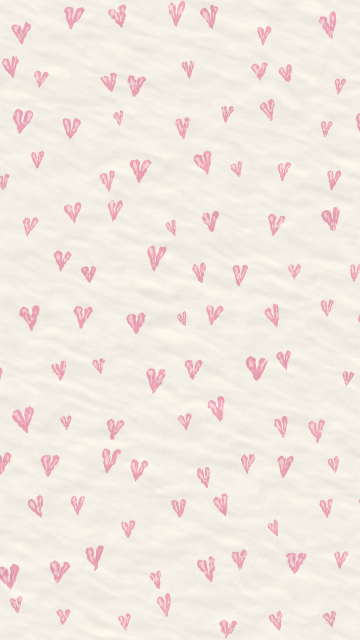
Write a Shadertoy shader that draws this pattern.

```glsl
const vec3 PAPER = vec3(0.953, 0.937, 0.895);
const vec3 PINK = vec3(0.915, 0.620, 0.695);
const vec3 BLUSH = vec3(0.970, 0.860, 0.855);
const float COLUMNS = 7.3;

vec2 hash2(vec2 p) {
    vec3 q = fract(p.xyx * vec3(0.1031, 0.1030, 0.0973));
    q += dot(q, q.yzx + 33.33);
    return fract((q.xx + q.yz) * q.zy);
}

mat2 rotation(float angle) {
    float c = cos(angle), s = sin(angle);
    return mat2(c, s, -s, c);
}

// Cellular noise: signed soft bumps around jittered points, about -1 to 1
float bumps(vec2 p) {
    vec2 cell = floor(p);
    float sum = 0.0;
    for (int y = -1; y <= 1; y++)
    for (int x = -1; x <= 1; x++) {
        vec2 id = cell + vec2(x, y);
        vec2 offset = p - id - hash2(id + 71.0);
        float falloff = max(0.0, 1.0 - dot(offset, offset));
        sum += (2.0 * hash2(id + 137.0).x - 1.0) * falloff * falloff;
    }
    return sum;
}

// Capsule whose radius grows from r0 at a to r1 at b
float taperedStroke(vec2 p, vec2 a, vec2 b, float r0, float r1) {
    vec2 ab = b - a;
    float t = clamp(dot(p - a, ab) / dot(ab, ab), 0.0, 1.0);
    return length(p - a - ab * t) - mix(r0, r1, t);
}

// Emboss: height difference towards the light
float emboss(vec2 p, vec2 toLight) {
    return bumps(p) - bumps(p + toLight);
}

// Slanted, stretched wrinkles plus finer pulp
float paperRelief(vec2 p) {
    vec2 slanted = vec2(p.x, p.y + 0.35 * p.x);
    slanted += 0.012 * vec2(bumps(p * 11.0), bumps(p * 13.0 + 40.0));
    return 0.60 * emboss(slanted * vec2(15.0, 34.0), vec2(-0.15, 0.5))
         + 0.40 * emboss(slanted * vec2(34.0, 66.0) + 19.0, vec2(-0.2, 0.5))
         + 0.15 * emboss(p * 130.0, vec2(-0.3, 0.5));
}

// Crayon heart in local units; x is ink coverage, y is the bare streaks
vec2 crayonHeart(vec2 p, float soft, vec2 seed) {
    vec2 wobble = vec2(bumps(p * 2.2 + seed * 50.0), bumps(p * 2.2 + seed * 90.0));
    vec2 q = p + 0.07 * wobble;
    float grain = bumps(p * vec2(7.0, 4.0) + seed * 70.0);
    vec2 tip = vec2(0.08, -0.95);
    vec2 leftLobe = vec2(-0.45, 0.34);
    vec2 rightLobe = vec2(0.44, 0.50 + 0.15 * seed.y);

    float left = taperedStroke(q, tip, leftLobe, 0.09, 0.39);
    float right = taperedStroke(q, tip, rightLobe, 0.09, 0.31);
    float body = min(left, right) + 0.05 * grain;
    float ink = 1.0 - smoothstep(-soft, soft, body);

    // Hollow in the left lobe and a thin scratch in the right arm
    float hollow = taperedStroke(q, vec2(-0.14, -0.36), vec2(-0.50, 0.40), 0.02, 0.12);
    float scratch = taperedStroke(q, vec2(0.26, -0.15), vec2(0.50, 0.55), 0.01, 0.04);
    float gap = min(hollow, scratch) - 0.11 * grain;
    float streaks = 1.0 - smoothstep(-soft, soft + 0.05, gap);
    streaks = max(0.85 * streaks, 0.55 * smoothstep(0.3, 0.8, grain));
    return vec2(ink, streaks);
}

// Staggered jittered grid of hearts laid over the ground colour
vec3 scatterHearts(vec3 ground, vec2 p, float pixel) {
    vec2 grid = p * COLUMNS;
    vec2 cell = floor(grid);
    vec3 color = ground;
    for (int y = -1; y <= 1; y++)
    for (int x = -1; x <= 1; x++) {
        vec2 id = cell + vec2(x, y);
        vec2 place = hash2(id + 11.0);
        vec2 form = hash2(id + 29.0);
        vec2 pose = hash2(id + 53.0);
        vec2 center = id + 0.5 + 0.54 * (place - 0.5);
        center.x += 0.5 * mod(id.y, 2.0);

        float size = mix(0.155, 0.275, form.x);
        vec2 local = rotation(mix(-0.28, 0.30, pose.x)) * (grid - center) / size;
        local.x /= mix(0.78, 1.06, form.y);
        if (dot(local, local) > 2.6) continue;

        float soft = max(0.06, 0.8 * pixel * COLUMNS / size);
        vec2 heart = crayonHeart(local, soft, pose);
        vec3 crayon = mix(PINK, BLUSH, heart.y) + 0.03 * (pose.y - 0.5);
        color = mix(color, crayon, 0.96 * heart.x);
    }
    return color;
}

void mainImage(out vec4 fragColor, in vec2 fragCoord) {
    vec2 p = fragCoord / iResolution.x;
    vec3 color = scatterHearts(PAPER, p, 1.0 / iResolution.x);

    // Relief shades paper and crayon alike, with slightly cool shadows
    float relief = clamp(paperRelief(p), -1.0, 0.8);
    color += 0.042 * relief * vec3(1.0, 1.0, 0.92);
    fragColor = vec4(clamp(color, 0.0, 1.0), 1.0);
}
```
